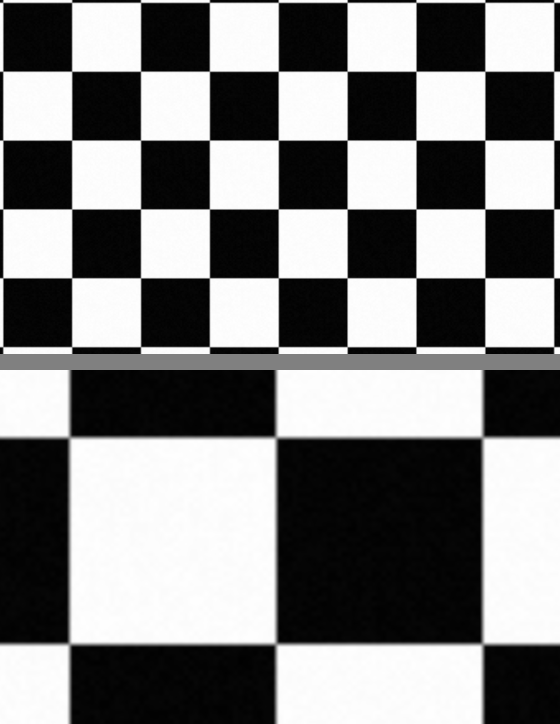
Top, the full canvas; bottom, a detail of the centre.
A WebGL 1 fragment shader for this pattern:

```glsl
precision highp float;
// Black and white checkerboard with softened edges and a fine paper grain.

uniform vec2 u_resolution;

#define PITCH 0.12297                // side of one square, in canvas widths
#define ORIGIN vec2(0.0059, 0.0122)  // lower left corner of the first square
#define EDGE 0.00205                 // half width of the soft edge
#define EDGE_GAMMA 0.85              // below 1 lightens the edge
#define INK vec3(0.016, 0.016, 0.016)
#define PAPER vec3(0.990, 0.990, 0.990)
#define GRAIN_SCALE 340.0            // grain cells per canvas width
#define GRAIN_INK 0.026
#define GRAIN_PAPER 0.018

float hash(vec2 p) {
  return fract(sin(dot(p, vec2(127.1, 311.7))) * 43758.5453);
}

float valueNoise(vec2 p) {
  vec2 cell = floor(p);
  vec2 f = fract(p);
  f = f * f * (3.0 - 2.0 * f);
  float bottom = mix(hash(cell), hash(cell + vec2(1.0, 0.0)), f.x);
  float top = mix(hash(cell + vec2(0.0, 1.0)), hash(cell + vec2(1.0, 1.0)), f.x);
  return mix(bottom, top, f.y);
}

// Smooth square wave per axis: +1 in even cells, -1 in odd cells.
vec2 squareWave(vec2 p, float softness) {
  vec2 triangle = abs(mod(p - 0.5, 2.0) - 1.0) - 0.5;
  return 2.0 * smoothstep(vec2(-softness), vec2(softness), triangle) - 1.0;
}

void main() {
  vec2 uv = gl_FragCoord.xy / u_resolution.x;

  // Checker coverage, never sharper than a pixel
  float softness = max(EDGE, 0.75 / u_resolution.x) / PITCH;
  vec2 wave = squareWave((uv - ORIGIN) / PITCH, softness);
  float paper = pow(clamp(0.5 - 0.5 * wave.x * wave.y, 0.0, 1.0), EDGE_GAMMA);

  // Fine grain with a faint broader mottle
  float grain = 0.75 * valueNoise(uv * GRAIN_SCALE)
              + 0.25 * valueNoise(uv * GRAIN_SCALE * 0.3 + 17.0) - 0.5;

  vec3 color = mix(INK, PAPER, paper);
  color += grain * mix(GRAIN_INK, GRAIN_PAPER, paper);
  gl_FragColor = vec4(clamp(color, 0.0, 1.0), 1.0);
}
```
